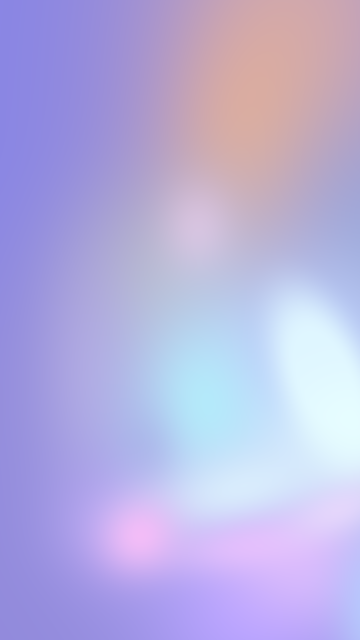
Give the GLSL for this background, as a WebGL 1 fragment shader.

```glsl
precision highp float;
// Soft pastel mesh gradient: a peach plume over periwinkle, a cyan pool,
// and a bright white lobe resting on a pink and violet base.
// Each part is a rotated Gaussian glow, layered from back to front.

uniform vec2 u_resolution;

// Elliptical falloff: 1 at the center, tilted counterclockwise by angle.
float glow(vec2 p, vec2 center, vec2 radii, float angle) {
  float c = cos(angle), s = sin(angle);
  vec2 q = mat2(c, -s, s, c) * (p - center) / radii;
  return exp(-dot(q, q));
}

void main() {
  // Canvas width is 1, height is 16/9.
  vec2 p = gl_FragCoord.xy / u_resolution * vec2(1.0, 16.0 / 9.0);

  // Periwinkle ground
  vec3 color = mix(vec3(0.57, 0.54, 0.86), vec3(0.53, 0.52, 0.90),
                   smoothstep(0.6, 1.4, p.y));

  // Mauve and peach plume, cooled along the right edge
  color = mix(color, vec3(0.80, 0.65, 0.70), glow(p, vec2(0.83, 1.65), vec2(0.46, 0.75), -0.1));
  color = mix(color, vec3(0.88, 0.68, 0.60), 0.9 * glow(p, vec2(0.70, 1.44), vec2(0.21, 0.37), -0.25));
  color = mix(color, vec3(0.60, 0.64, 0.84), glow(p, vec2(1.05, 1.04), vec2(0.25, 0.40), 0.0));

  // Grey haze, lilac veil and small rose light
  color = mix(color, vec3(0.71, 0.71, 0.77), 0.9 * glow(p, vec2(0.46, 1.00), vec2(0.25, 0.28), 0.0));
  color = mix(color, vec3(0.71, 0.65, 0.88), 0.6 * glow(p, vec2(0.25, 0.74), vec2(0.14, 0.32), 0.0));
  color = mix(color, vec3(0.89, 0.77, 0.88), 0.8 * glow(p, vec2(0.55, 1.14), vec2(0.10, 0.13), 0.0));

  // Pale blue field with the cyan pool
  color = mix(color, vec3(0.76, 0.84, 0.98), glow(p, vec2(0.76, 0.61), vec2(0.43, 0.42), 0.0));
  color = mix(color, vec3(0.70, 0.93, 0.98), 0.95 * glow(p, vec2(0.58, 0.66), vec2(0.17, 0.23), 0.0));
  color = mix(color, vec3(0.65, 0.70, 0.90), 0.6 * glow(p, vec2(0.40, 0.50), vec2(0.09, 0.14), 0.0));

  // Violet base
  color = mix(color, vec3(0.71, 0.63, 1.00), glow(p, vec2(0.70, 0.06), vec2(0.30, 0.27), 0.0));
  color = mix(color, vec3(0.85, 0.73, 0.99), 0.9 * glow(p, vec2(0.84, 0.19), vec2(0.22, 0.16), 0.0));
  color = mix(color, vec3(0.72, 0.81, 1.00), 0.85 * glow(p, vec2(1.03, 0.08), vec2(0.10, 0.25), 0.0));
  color = mix(color, vec3(0.73, 0.63, 0.96), 0.6 * glow(p, vec2(0.30, 0.32), vec2(0.16, 0.17), 0.0));

  // Blue halo, white lobe with a crisper rim, and its wide lower light
  color = mix(color, vec3(0.74, 0.82, 0.99), 0.85 * glow(p, vec2(0.87, 0.81), vec2(0.21, 0.20), 0.0));
  float lobe = smoothstep(0.12, 0.80, glow(p, vec2(0.90, 0.73), vec2(0.13, 0.27), 0.4));
  color = mix(color, vec3(0.88, 0.97, 1.00), 0.95 * lobe);
  color = mix(color, vec3(0.91, 1.00, 1.00), 0.95 * glow(p, vec2(0.98, 0.57), vec2(0.18, 0.17), 0.0));
  color = mix(color, vec3(0.86, 0.94, 0.99), 0.9 * glow(p, vec2(0.67, 0.42), vec2(0.28, 0.11), 0.25));

  // Pink rim below the light
  color = mix(color, vec3(0.91, 0.75, 0.99), 0.85 * glow(p, vec2(0.70, 0.26), vec2(0.22, 0.075), 0.1));
  color = mix(color, vec3(0.92, 0.85, 0.99), 0.8 * glow(p, vec2(0.94, 0.36), vec2(0.15, 0.07), 0.4));
  color = mix(color, vec3(0.96, 0.74, 0.97), 0.95 * glow(p, vec2(0.39, 0.29), vec2(0.11, 0.10), 0.5));

  gl_FragColor = vec4(color, 1.0);
}
```
